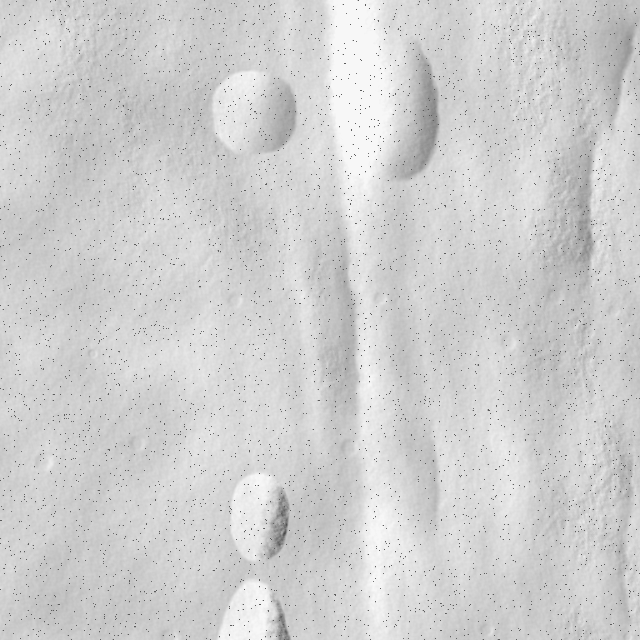
This texture is drawn by a Shadertoy shader. Its source:

```glsl
// Pale desert plain seen from above, lit from the left: a bright vertical ridge,
// steep-sided mounds, soft scarps and rippled ground, sprinkled with dark specks.
// Embossed gradient noise makes the ground; shaded shapes are added on top.

vec2 hash(vec2 cell) {
    const uint K = 1664525u;
    uvec2 q = uvec2(ivec2(cell)) * K + 12345u;
    for (int i = 0; i < 2; i++) {
        q.x += q.y * K;
        q.y += q.x * K;
        q ^= q >> 16;
    }
    return vec2(q >> 8) / exp2(24.0);
}

float slope(vec2 cell, vec2 offset) {
    float angle = 6.2832 * hash(cell).x;
    return dot(vec2(cos(angle), sin(angle)), offset);
}

float gradientNoise(vec2 p) {
    vec2 i = floor(p), f = p - i, e = vec2(0, 1);
    vec2 u = f * f * f * (f * (f * 6.0 - 15.0) + 10.0);
    return mix(mix(slope(i, f), slope(i + e.yx, f - e.yx), u.x),
               mix(slope(i + e, f - e), slope(i + 1.0, f - 1.0), u.x), u.y);
}

float fbm(vec2 p) {
    float sum = 0.0, gain = 1.0;
    for (int i = 0; i < 4; i++) {
        sum += gain * gradientNoise(p);
        p = p * 2.03 + 17.3;
        gain *= 0.5;
    }
    return sum;
}

// Brightness of a small relief lit from the upper left
float emboss(vec2 p) {
    vec2 toLight = vec2(-0.25, 0.12);
    return fbm(p) - fbm(p + toLight);
}

// Soft window along one axis
float span(float v, float from, float to, float soft) {
    return smoothstep(from - soft, from + soft, v) * (1.0 - smoothstep(to - soft, to + soft, v));
}

// Shadow left of an edge, sunlit face right of it
float scarp(float d, float dark, float light, float width) {
    float side = smoothstep(-0.006, 0.006, d);
    return mix(-dark, light, side) * exp(-abs(d) / width);
}

// Blunt hill, narrower upwards by taper: sunlit left flank, shaded past the brink
float mound(vec2 p, vec2 centre, vec2 radius, float taper, float brink, float light, float dark, float crag) {
    vec2 q = (p - centre) / radius + 0.07 * fbm(p * 22.0);
    q.x /= 1.0 - taper * q.y;
    float d = pow(dot(pow(abs(q), vec2(2.3)), vec2(1)), 1.0 / 2.3);
    float shade = smoothstep(brink, 1.0, dot(q, vec2(0.96, -0.28)) + crag * 0.2 * fbm(p * 60.0));
    float crags = crag * shade * 0.3 * emboss(p * 80.0);
    return (mix(light, -dark, shade) + crags) * (1.0 - smoothstep(0.92, 1.04, d));
}

// Small shallow ring craters
float craters(vec2 p) {
    float sum = 0.0;
    for (int i = 0; i < 14; i++) {
        vec2 h = hash(vec2(i, 71)), size = hash(vec2(i, 93));
        vec2 q = (p - vec2(h.x, h.y * 0.6)) / mix(0.006, 0.014, size.x);
        float r = length(q);
        sum += 0.09 * dot(q, vec2(0.9, -0.4)) * exp(-9.0 * (r - 0.8) * (r - 0.8));
    }
    return sum;
}

void mainImage(out vec4 fragColor, in vec2 fragCoord) {
    vec2 p = fragCoord / iResolution.y;
    float x = p.x + 0.014 * fbm(vec2(p.y * 6.0, 3.0)) + 0.005 * fbm(p * 30.0);

    // Broad tones: cloudy patches, streaks down the plain, diagonal swells at left
    float tone = 0.822 + 0.085 * fbm(p * vec2(4.5, 3.0) + 5.0);
    tone += 0.085 * fbm(vec2(x * 13.0 + p.y, p.y * 2.8) + 31.0) * smoothstep(0.15, 0.6, p.x);
    tone += 0.06 * fbm(vec2(p.x - p.y, (p.x + p.y) * 0.5) * 7.0) * (1.0 - smoothstep(0.2, 0.5, p.x));

    // Rippled ground, rougher in patches of a right belt, a left swathe and the trough
    float belt = span(x + 0.1 * p.y, 0.88, 1.02, 0.05);
    float swathe = span(p.x + 0.6 * p.y, 0.58, 0.82, 0.1) * smoothstep(0.45, 0.75, p.y);
    float trough = span(x, 0.49, 0.545, 0.015) * span(p.y, 0.38, 0.62, 0.06);
    float patches = smoothstep(-0.35, 0.3, fbm(p * vec2(14.0, 7.0) + 40.0));
    float rough = patches * max(belt, max(0.7 * swathe, 0.7 * trough));
    tone += (0.035 + 0.1 * rough) * emboss(p * vec2(75.0, 60.0));
    tone += 0.025 * gradientNoise(p * 200.0) - 0.035 * rough;

    // Central ridge, broad at the top, with a shadowed trough on its left
    float axis = x - (0.605 - 0.05 * p.y);
    float halfWidth = mix(0.027, 0.044, smoothstep(0.55, 0.85, p.y));
    float crest = smoothstep(-halfWidth - 0.014, -halfWidth + 0.014, axis)
                * (1.0 - smoothstep(-0.01, halfWidth + 0.03, axis));
    tone += crest * (0.115 + 0.05 * fbm(p * vec2(14.0, 6.0) + 70.0));
    tone += scarp(axis + halfWidth, 0.10, 0.03, 0.03) * span(p.y, 0.36, 0.62, 0.06);
    tone += 0.07 * exp(-pow((x - 0.475 - 0.1 * (0.5 - p.y)) / 0.016, 2.0)) * span(p.y, 0.3, 0.65, 0.08);
    tone += 0.06 * exp(-pow((x - 0.45) / 0.014, 2.0)) * smoothstep(0.83, 0.95, p.y);

    // Scarps on the right and beside the lower ridge
    tone += scarp(x - 0.925, 0.18, 0.09, 0.025) * span(p.y, 0.57, 0.78, 0.04);
    tone += scarp(x - 0.955 - 0.25 * (p.y - 0.8), 0.16, 0.08, 0.025) * span(p.y, 0.8, 0.96, 0.03);
    tone += scarp(x - 0.98, 0.11, 0.05, 0.03) * span(p.y, 0.02, 0.3, 0.08);
    tone += scarp(x - 0.68, 0.11, 0.04, 0.03) * span(p.y, 0.18, 0.32, 0.05);

    // Mounds and craters
    tone += mound(p, vec2(0.397, 0.824), vec2(0.068, 0.066), 0.0, -0.5, 0.14, 0.20, 0.1);
    tone += mound(p, vec2(0.605, 0.835), vec2(0.080, 0.122), 0.15, -0.1, 0.03, 0.26, 0.2);
    tone += mound(p, vec2(0.405, 0.193), vec2(0.046, 0.070), 0.0, 0.0, 0.12, 0.33, 1.0);
    tone += mound(p, vec2(0.397, -0.020), vec2(0.062, 0.115), 0.3, 0.1, 0.14, 0.40, 1.0);
    tone += craters(p);

    // Dark specks, at most one per tiny cell
    vec2 grid = p * 512.0;
    float speck = step(hash(floor(grid) + 900.0).y, 0.019);
    speck *= 1.0 - smoothstep(0.38, 0.58, length(fract(grid) - 0.5));
    tone = mix(clamp(tone, 0.0, 0.97), 0.36, speck);

    fragColor = vec4(vec3(tone), 1.0);
}
```
